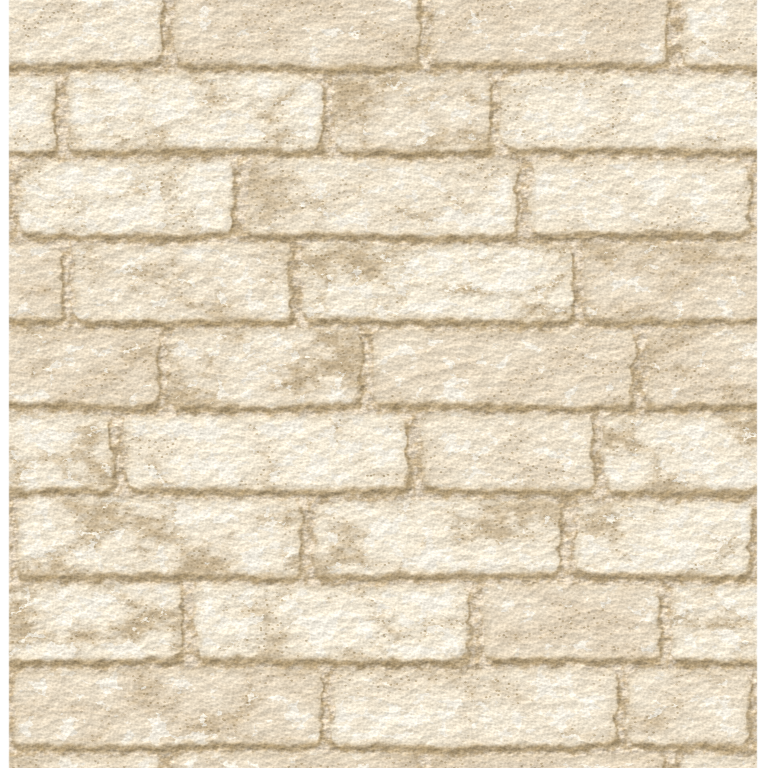
A WebGL 2 fragment shader for this texture:

```glsl
#version 300 es
precision highp float;
// Weathered cream brickwork: nine courses of three uneven bricks, wrapped across a panel.
// Each brick is a rounded-box distance with a ragged outline; layered cellular noise
// supplies stains, lime patches, pits and relief, and offset distances cast joint shadows.

uniform vec2 u_resolution;
out vec4 fragColor;

const vec3 WHITE = vec3(0.99, 0.98, 0.95);
const vec3 CREAM = vec3(0.96, 0.92, 0.84);
const vec3 SAND  = vec3(0.90, 0.84, 0.75);
const vec3 STONE = vec3(0.84, 0.77, 0.65);
const vec3 TAN   = vec3(0.76, 0.68, 0.55);
const vec3 KHAKI = vec3(0.62, 0.54, 0.40);

const float PANEL_LEFT = 0.0117;
const float PANEL_WIDTH = 0.974;
const float COURSE = 0.1107;      // height of one course with its joint
const float FIRST_JOINT = 0.0911; // depth of the first bed joint below the top

// Upright joints of each course, as fractions of the panel width
const vec3 JOINTS[9] = vec3[9](
  vec3(0.213, 0.553, 0.888), vec3(0.071, 0.426, 0.651), vec3(0.000, 0.310, 0.684),
  vec3(0.078, 0.384, 0.761), vec3(0.206, 0.476, 0.844), vec3(0.144, 0.543, 0.787),
  vec3(0.004, 0.396, 0.747), vec3(0.238, 0.623, 0.877), vec3(0.426, 0.820, 0.997));

float hash(vec2 c) {
  vec3 q = fract(c.xyx * vec3(0.1031, 0.1030, 0.0973));
  q += dot(q, q.yzx + 33.33);
  return fract((q.x + q.y) * q.z);
}

// Distance to the nearest scattered point
float cellular(vec2 p) {
  vec2 cell = floor(p), f = fract(p);
  float nearest = 4.0;
  for (int y = -1; y <= 1; y++)
    for (int x = -1; x <= 1; x++) {
      vec2 o = vec2(x, y);
      vec2 v = o + vec2(hash(cell + o), hash(cell + o + 57.3)) - f;
      nearest = min(nearest, dot(v, v));
    }
  return sqrt(nearest);
}

// Rotated octaves of cellular noise, averaging about 0.46
float layered(vec2 p, int octaves) {
  float sum = 0.0, total = 0.0, weight = 1.0;
  for (int i = 0; i < octaves; i++) {
    sum += weight * cellular(p);
    total += weight;
    weight *= 0.58;
    p = mat2(1.6, 1.2, -1.2, 1.6) * p + 17.7;
  }
  return sum / total;
}

float roundedBox(vec2 p, vec2 halfSize, float radius) {
  vec2 q = abs(p) - halfSize + radius;
  return length(max(q, 0.0)) + min(max(q.x, q.y), 0.0) - radius;
}

// x: signed distance to the brick of this cell; yz: brick identity
vec3 brickAt(vec2 p) {
  float depth = (1.0 - p.y - FIRST_JOINT) / COURSE;
  float course = mod(floor(depth) + 1.0, 9.0);
  vec3 joints = JOINTS[int(course)];
  float u = (p.x - PANEL_LEFT) / PANEL_WIDTH;
  float toLeft = 1.0, toRight = 1.0, index = 0.0;
  for (int i = 0; i < 3; i++) {
    float l = fract(u - joints[i]);
    if (l < toLeft) { toLeft = l; index = float(i); }
    toRight = min(toRight, fract(joints[i] - u));
  }
  vec2 id = vec2(index, course);
  vec2 gap = vec2(0.007, 0.0055) + vec2(0.006, 0.0025) * hash(id + 3.1);
  vec2 local = vec2((toLeft - toRight) * PANEL_WIDTH, (fract(depth) - 0.5) * COURSE * 2.0) * 0.5;
  vec2 halfSize = vec2((toLeft + toRight) * PANEL_WIDTH, COURSE) * 0.5 - gap;
  return vec3(roundedBox(local, halfSize, 0.013), id);
}

// Pushes the grid about so that edges look chipped and courses waver
vec2 ragged(vec2 p) {
  vec2 chips = vec2(layered(p * 32.0, 3), layered(p * 32.0 + 41.0, 3)) - 0.46;
  vec2 waver = vec2(sin(p.y * 31.0), sin(p.x * 13.0 + p.y * 9.0)) * 0.0016;
  return p + chips * vec2(0.016, 0.011) + waver;
}

// Light from the upper left over a rough surface
float relief(vec2 p, vec2 scale) {
  vec2 toLight = vec2(-0.0014, 0.0022);
  return layered(p * scale, 4) - layered((p + toLight) * scale, 4);
}

vec3 brickColor(vec2 p, vec2 id) {
  float tone = hash(id + 11.0), wear = hash(id + 29.0);
  float broad = layered(p * vec2(9.0, 15.0) + id * 5.0, 5);
  float fine = layered(p * vec2(34.0, 46.0) + id, 4);
  vec3 color = mix(mix(SAND, STONE, 0.25), CREAM, clamp(tone * 0.9 + (0.5 - broad) * 1.6, 0.0, 1.0));
  float stain = smoothstep(0.44, 0.66, broad * 0.6 + fine * 0.4 + (wear - 0.5) * 0.14);
  color = mix(color, TAN, stain * (0.3 + 0.6 * wear));
  float lime = smoothstep(0.50, 0.56, fine * 0.6 + (0.92 - broad) * 0.4 + (tone - 0.6) * 0.08);
  color = mix(color, mix(CREAM, WHITE, 0.6), lime * 0.8);
  float pits = smoothstep(0.20, 0.08, cellular(p * vec2(85.0, 110.0))) * smoothstep(0.42, 0.56, broad);
  return mix(color, KHAKI, pits * 0.5);
}

void main() {
  vec2 p = gl_FragCoord.xy / u_resolution;
  float pixel = 1.0 / u_resolution.y;
  vec2 w = ragged(p);
  vec3 brick = brickAt(w);
  float face = smoothstep(0.0015 + pixel, -0.0015 - pixel, brick.x);

  // Mortar, darkest just beneath and beside the bricks
  float grit = layered(p * 60.0, 3);
  vec3 mortar = mix(SAND, TAN, smoothstep(0.28, 0.66, grit));
  float shadow = smoothstep(0.005, -0.002, brickAt(w + vec2(-0.003, 0.007)).x);
  mortar = mix(mortar, KHAKI, shadow * 0.7);

  // Brick faces, dulled toward the rim and shaded along the lower edge
  vec3 surface = brickColor(p, brick.yz);
  surface = mix(surface, STONE, smoothstep(-0.012, 0.0, brick.x) * 0.4);
  float lowerEdge = smoothstep(-0.001, 0.004, brickAt(w - vec2(0.0, 0.004)).x);
  surface = mix(surface, TAN, lowerEdge * 0.5);

  vec3 color = mix(mortar, surface, face);
  color *= 1.0 + relief(p, vec2(34.0, 56.0)) * mix(0.9, 0.55, face);
  color += (cellular(p * 240.0) - 0.46) * 0.09;

  // Plain white margins at both sides
  float inside = smoothstep(-pixel, pixel, PANEL_WIDTH * 0.5 - abs(p.x - PANEL_LEFT - PANEL_WIDTH * 0.5));
  fragColor = vec4(mix(vec3(1.0), clamp(color, 0.0, 1.0), inside), 1.0);
}
```
